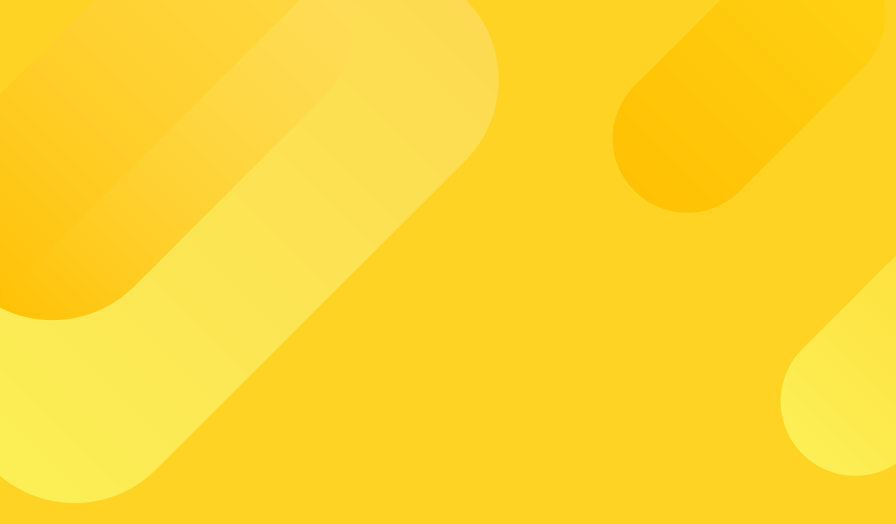
Reproduce this background procedurally as a WebGL 1 fragment shader.

```glsl
precision highp float;

uniform vec2 u_resolution;

#define BASE vec3(1.0, 0.827, 0.137)
#define LEMON vec3(0.988, 0.937, 0.333)
#define CREAM vec3(0.992, 0.855, 0.318)
#define AMBER vec3(1.0, 0.757, 0.015)
#define PEACH vec3(1.0, 0.865, 0.365)
#define GOLD vec3(1.0, 0.820, 0.075)
#define HONEY vec3(1.0, 0.855, 0.200)
#define WIDE_RADIUS 0.220
#define SLIM_RADIUS 0.142
#define SLIM_REACH 0.333

const vec2 DIAGONAL = vec2(0.70711, 0.70711);

// Signed distance to a rounded bar rising along the diagonal
float barDistance(vec2 p, vec2 start, float reach, float radius) {
    vec2 q = p - start;
    float along = clamp(dot(q, DIAGONAL), 0.0, reach);
    return length(q - DIAGONAL * along) - radius;
}

// Lays a bar over the backdrop, fading from tail to head colour and opacity
vec3 layBar(vec3 backdrop, vec2 p, vec2 start, float reach, float radius,
            vec4 tail, vec4 head) {
    float pixel = 1.0 / u_resolution.y;
    float d = barDistance(p, start, reach, radius);
    float coverage = clamp(0.5 - d / pixel, 0.0, 1.0);
    float t = (dot(p - start, DIAGONAL) + radius) / (reach + 2.0 * radius);
    vec4 tint = mix(tail, head, clamp(t, 0.0, 1.0));
    return mix(backdrop, tint.rgb, tint.a * coverage);
}

void main() {
    vec2 p = gl_FragCoord.xy / u_resolution.y;
    // Keep the composition spread across the full width
    p.x *= 1.70667 * u_resolution.y / u_resolution.x;

    vec3 color = BASE;

    // Wide pair on the left, the upper one translucent toward its head
    color = layBar(color, p, vec2(0.142, 0.260), 0.831, WIDE_RADIUS,
                   vec4(LEMON, 1.0), vec4(CREAM, 1.0));
    color = layBar(color, p, vec2(0.100, 0.609), 0.503, WIDE_RADIUS,
                   vec4(AMBER, 1.0), vec4(PEACH, 0.5));

    // Slim pair on the right
    color = layBar(color, p, vec2(1.309, 0.736), SLIM_REACH, SLIM_RADIUS,
                   vec4(AMBER, 1.0), vec4(GOLD, 1.0));
    color = layBar(color, p, vec2(1.629, 0.234), SLIM_REACH, SLIM_RADIUS,
                   vec4(LEMON, 1.0), vec4(HONEY, 1.0));

    gl_FragColor = vec4(color, 1.0);
}
```
